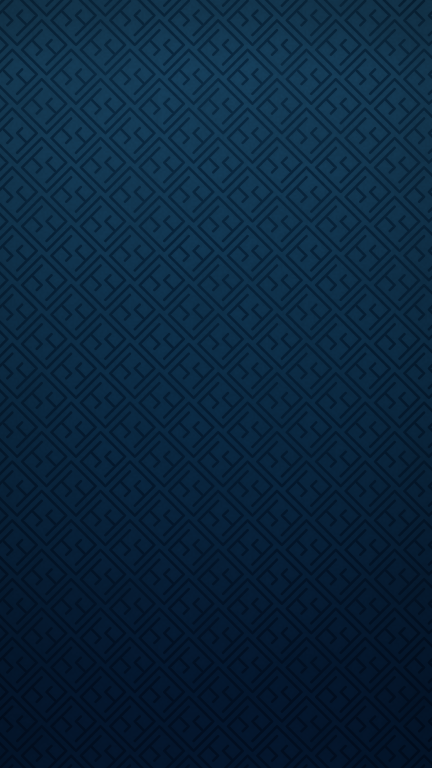
This pattern is drawn by a Shadertoy shader. Its source:

```glsl
const float REPEAT_WIDTH = 0.0766;   // diagonal of one square repeat, in canvas heights
const float STEPS = 6.0;             // fret steps along one side of a repeat
const float LINE_HALF_WIDTH = 0.18;  // in fret steps
const float SQRT_HALF = 0.70710678;

float hash(vec2 p) {
    vec3 q = fract(vec3(p.xyx) * 0.1031);
    q += dot(q, q.yzx + 33.33);
    return fract((q.x + q.y) * q.z);
}

float valueNoise(vec2 p) {
    vec2 cell = floor(p);
    vec2 f = fract(p);
    f = f * f * (3.0 - 2.0 * f);
    float low = mix(hash(cell), hash(cell + vec2(1.0, 0.0)), f.x);
    float high = mix(hash(cell + vec2(0.0, 1.0)), hash(cell + 1.0), f.x);
    return mix(low, high, f.y);
}

float segmentDistance(vec2 p, vec2 a, vec2 b) {
    vec2 ab = b - a;
    vec2 ap = p - a;
    return length(ap - ab * clamp(dot(ap, ab) / dot(ab, ab), 0.0, 1.0));
}

// Half of the key: spine, long arm, crossbar and curled hook
float hookDistance(vec2 p) {
    float d = segmentDistance(p, vec2(0.0), vec2(2.5, 0.0));
    d = min(d, segmentDistance(p, vec2(2.5, 0.0), vec2(2.5, 5.0)));
    d = min(d, segmentDistance(p, vec2(2.5, 5.0), vec2(-1.5, 5.0)));
    d = min(d, segmentDistance(p, vec2(0.5, 5.0), vec2(0.5, 3.0)));
    return min(d, segmentDistance(p, vec2(0.5, 3.0), vec2(1.5, 3.0)));
}

// Interlocking keys on a square grid, turned by 45 degrees, arms falling to the right
float fretDistance(vec2 p, float stepSize) {
    vec2 turned = vec2(-p.x - p.y, p.y - p.x) * SQRT_HALF / stepSize;
    vec2 local = turned - STEPS * round(turned / STEPS);
    float d = 1e3;
    for (int j = -1; j <= 1; j++) {
        for (int i = -1; i <= 1; i++) {
            vec2 q = local - STEPS * vec2(i, j);
            d = min(d, min(hookDistance(q), hookDistance(-q)));
        }
    }
    return d;
}

// Vertical fade with a soft glow near the top and darker sides
vec3 background(vec2 uv) {
    vec3 bottom = vec3(0.014, 0.083, 0.170);
    vec3 middle = vec3(0.045, 0.167, 0.265);
    vec3 top = vec3(0.083, 0.232, 0.335);
    vec3 color = mix(bottom, middle, smoothstep(0.03, 0.58, uv.y));
    color = mix(color, top, smoothstep(0.42, 0.92, uv.y));
    float side = abs(uv.x - 0.47) * 2.0;
    color *= 1.04 - 0.12 * side * side;
    return color * (1.0 - 0.12 * smoothstep(0.90, 1.0, uv.y));
}

void mainImage(out vec4 fragColor, in vec2 fragCoord) {
    vec2 uv = fragCoord / iResolution.xy;
    vec2 p = fragCoord / iResolution.y;
    float stepSize = REPEAT_WIDTH * SQRT_HALF / STEPS;
    float pixel = 1.0 / (iResolution.y * stepSize);

    // Dark engraved lines with a faint soft rim
    float d = fretDistance(p, stepSize) - LINE_HALF_WIDTH;
    float line = 1.0 - smoothstep(-0.6 * pixel, 0.6 * pixel, d);
    float rim = exp(-max(d, 0.0) * 5.0);

    // Uneven ink and fine grain
    float wear = valueNoise(p * 22.0);
    float grain = valueNoise(p * 420.0) - 0.5;
    vec3 color = background(uv);
    color *= 1.0 + 0.06 * grain + 0.04 * (wear - 0.5);
    color *= 1.0 - 0.04 * rim;
    vec3 ink = color * vec3(0.41, 0.62, 0.70);
    color = mix(color, ink, line * mix(0.76, 0.96, wear));

    fragColor = vec4(color, 1.0);
}
```
